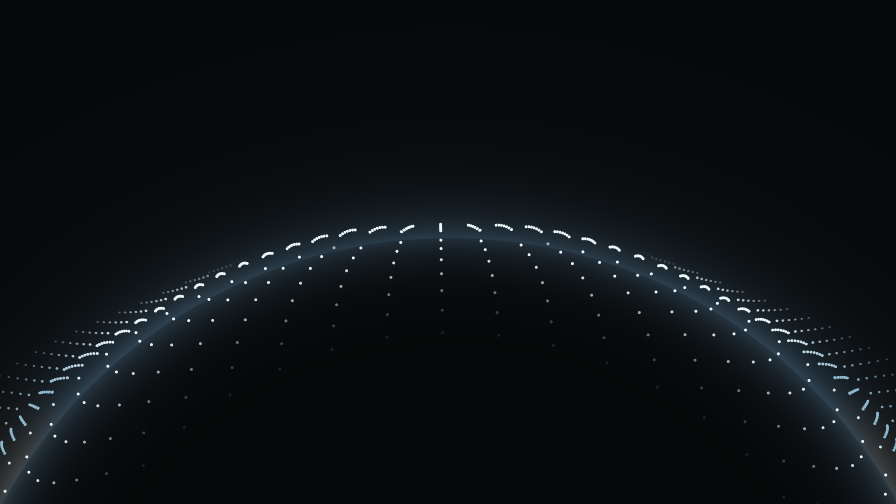
Reproduce this background procedurally as a Shadertoy shader.

```glsl
// A dark globe rising from the lower edge, rimmed by a soft blue haze.
// Rows of dots follow its meridians in polar coordinates: they widen down the
// front, bunch into short dashes above the rim and fan out at both sides.

#define RADIUS 1.0139        // globe radius, in canvas heights
#define CREST 1.0347         // radius where the dot rows fold over
#define CENTER_Y -0.486      // height of the globe centre
#define DOT_SIZE 0.0029      // dot radius
#define LEAN 0.0185          // turn of the middle meridian, in radians
#define FOLD_STEP 0.0628     // angle between folded meridians
#define CROWDING 0.02        // how folded meridians close up sideways
#define FRONT_ROWS 8
#define DASH_DOTS 7
#define FAN_ROWS 6

const vec3 NIGHT = vec3(0.022, 0.027, 0.030);
const vec3 HAZE = vec3(0.56, 0.80, 1.00);
const vec3 WARM = vec3(0.92, 0.88, 0.80);
const vec3 DOT_WHITE = vec3(0.93, 0.97, 0.98);
const vec3 DOT_BLUE = vec3(0.56, 0.72, 0.81);

// Coverage of a dot; offset is (angle, radius) from its middle
float dotMask(vec2 offset, float radius, float size) {
    float pixel = 1.0 / iResolution.y;
    float d = length(vec2(offset.x * radius, offset.y)) - size;
    return 1.0 - smoothstep(-0.6 * pixel, 0.6 * pixel, d);
}

// Angle from the nearest evenly spaced meridian
float evenOffset(float angle, float spacing) {
    return angle - spacing * round(angle / spacing);
}

// Angle from the nearest meridian of the crowded, folded set
float foldedOffset(float angle) {
    float column = round(angle / max(FOLD_STEP - CROWDING * angle, 0.005));
    return angle - FOLD_STEP * column / (1.0 + CROWDING * column);
}

// Radius of the fold, rising toward the sides
float foldRadius(float side) {
    return CREST + 0.013 * smoothstep(0.0, 0.2, side)
                 + 0.025 * smoothstep(0.55, 0.85, side);
}

// Haze on both sides of the rim, over the night colour
vec3 globeLight(float radius, float side) {
    float d = radius - RADIUS;
    float outer = 0.200 * exp(-d / 0.046) + 0.058 * exp(-d / 0.21);
    float inner = 0.195 * exp(d / 0.050);
    float pixel = 1.0 / iResolution.y;
    float light = mix(inner, outer, smoothstep(-pixel, pixel, d));
    float warmth = 0.75 * smoothstep(0.78, 1.02, side)
                 * smoothstep(-0.02, 0.02, d);
    float gain = 1.0 + 0.15 * smoothstep(0.2, 0.7, side);
    return NIGHT + light * gain * mix(HAZE, WARM, warmth);
}

// Rows down the visible face, fading with depth
float frontDots(float radius, float side) {
    float cover = 0.0;
    float widen = 0.022 * smoothstep(0.3, 0.85, side);
    for (int k = 0; k < FRONT_ROWS; k++) {
        float row = float(k);
        float drop = 0.0139 + 0.00833 * row + 0.00278 * row * row;
        float rowRadius = CREST - drop + widen / (1.0 + row);
        float spacing = 0.0698 + 0.00925 * row;
        vec2 offset = vec2(evenOffset(side, spacing), radius - rowRadius);
        float fade = 1.0 - 0.92 * smoothstep(1.5, 7.5, row);
        if (k == 0) fade *= smoothstep(0.15, 0.25, side);
        cover = max(cover, fade * dotMask(offset, radius, DOT_SIZE));
    }
    return cover;
}

// Short dashes along the fold, turning from upright to flat and back
float dashDots(float radius, float side) {
    float cover = 0.0;
    float shrink = 1.0 - 0.5 * smoothstep(0.2, 0.4, side) * (1.0 - smoothstep(0.55, 0.75, side));
    float slant = 0.030 * smoothstep(0.0, 0.09, side) - 0.044 * smoothstep(0.76, 0.95, side);
    float rise = max(0.013 - 0.038 * side, -0.017);
    float bend = 0.003 * smoothstep(0.0, 0.07, side);
    for (int k = 0; k < DASH_DOTS; k++) {
        float along = float(k) / float(DASH_DOTS - 1) - 0.5;
        float rowRadius = foldRadius(side) + shrink * rise * along
                        - bend * 4.0 * along * along;
        vec2 offset = vec2(foldedOffset(side + shrink * slant * along), radius - rowRadius);
        cover = max(cover, dotMask(offset, radius, DOT_SIZE));
    }
    return cover;
}

// Far rows spreading above the fold at the sides
float fanDots(float radius, float side) {
    float cover = 0.0;
    float open = clamp((side - 0.30) / 0.57, 0.0, 1.0);
    for (int k = 1; k <= FAN_ROWS; k++) {
        float along = float(k) / float(FAN_ROWS);
        float rowRadius = foldRadius(side) + 0.006 + 0.085 * open * open * along;
        vec2 offset = vec2(foldedOffset(side - 0.014 - 0.05 * along), radius - rowRadius);
        float fade = mix(0.95, 0.30, along) * smoothstep(0.36, 0.55, side);
        cover = max(cover, fade * dotMask(offset, radius, DOT_SIZE * mix(0.95, 0.7, along)));
    }
    return cover;
}

void mainImage(out vec4 fragColor, in vec2 fragCoord) {
    vec2 p = fragCoord / iResolution.y;
    float aspect = iResolution.x / iResolution.y;
    vec2 q = p - vec2(0.5 * aspect + 0.0046, CENTER_Y);
    float radius = length(q);
    float angle = atan(q.x, q.y);
    float side = abs(angle + LEAN);

    vec3 color = globeLight(radius, abs(angle));
    float cover = max(frontDots(radius, side),
                      max(dashDots(radius, side), fanDots(radius, side)));
    float blueness = smoothstep(0.65, 0.85, side) * smoothstep(1.03, 1.06, radius);
    color = mix(color, mix(DOT_WHITE, DOT_BLUE, blueness), cover);
    fragColor = vec4(color, 1.0);
}
```
